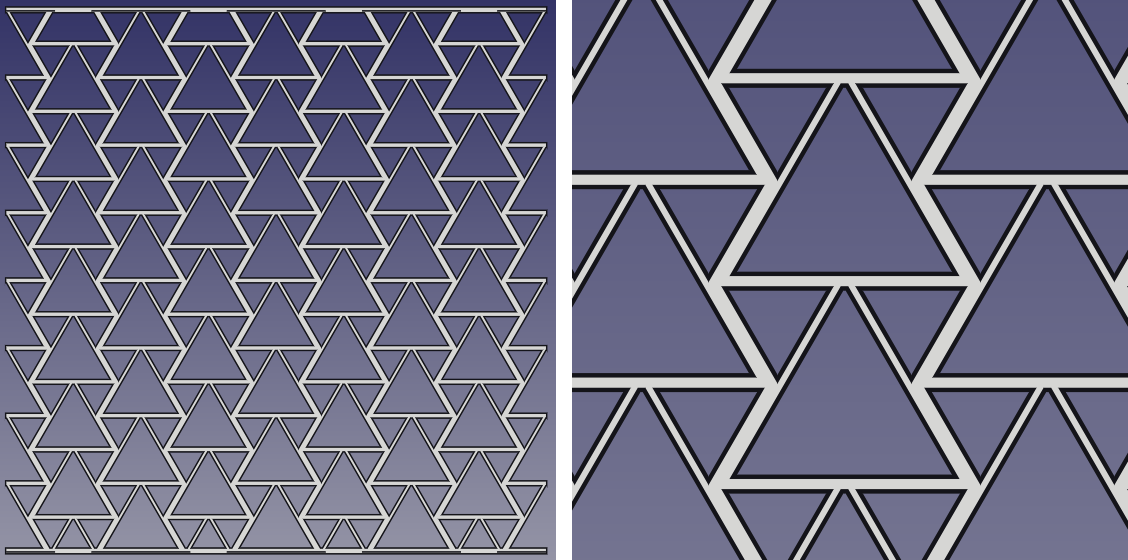
Left, the full canvas; right, a detail of the centre.
This pattern is drawn by a Shadertoy shader. Its source:

```glsl
// Flat lattice of staggered triangles in front of a vertical colour gradient.
// Large upright and small inverted holes are cut from a sheet by distance
// functions; every edge of the remaining ribbons carries a dark outline.

const float CELLS_PER_HEIGHT = 8.28;  // one cell = column and row spacing
const float HALF_SPAN = 4.0;          // lattice reaches four cells each way
const float BAR_HALF = 0.036;         // half thickness of horizontal bars
const float LINE_HALF = 0.011;        // half thickness of outlines

const vec3 SKY_TOP = vec3(0.20, 0.20, 0.40);
const vec3 SKY_BOTTOM = vec3(0.58, 0.58, 0.65);
const vec3 RIBBON = vec3(0.84, 0.84, 0.83);
const vec3 OUTLINE = vec3(0.08, 0.08, 0.10);

// Equilateral triangle pointing up, its base centred on the origin
float triangle(vec2 p, float halfBase) {
    return max(-p.y, 0.866 * (abs(p.x) - halfBase) + 0.5 * p.y);
}

float box(vec2 p, vec2 halfSize) {
    vec2 d = abs(p) - halfSize;
    return max(d.x, d.y);
}

// One large hole and the two small holes hanging beside its apex
float cellHoles(vec2 p) {
    float top = 1.0 - BAR_HALF;
    float large = max(triangle(p - vec2(0.0, BAR_HALF), 0.548), p.y - top);
    float small = triangle(vec2(abs(p.x) - 0.33, top - p.y), 0.258);
    return min(large, small);
}

// Repeated holes; odd columns are shifted by half a cell
float latticeHoles(vec2 p) {
    float nearest = floor(p.x + 0.5);
    float d = 1e3;
    for (int i = -1; i <= 1; i++) {
        float column = nearest + float(i);
        float shift = 0.5 * mod(column, 2.0);
        d = min(d, cellHoles(vec2(p.x - column, fract(p.y - shift))));
    }
    return d;
}

// Sheet with holes, closed by a rail at the top and the bottom
float lattice(vec2 p) {
    float railHalf = 0.043;
    float sheet = box(p, vec2(HALF_SPAN));
    float rails = box(vec2(p.x, abs(p.y) - HALF_SPAN), vec2(HALF_SPAN, railHalf));
    return min(max(sheet, -latticeHoles(p)), rails);
}

// Seams inside the rails, broken at the odd columns
float railSeams(vec2 p) {
    float fromEvenColumn = abs(mod(p.x + 1.0, 2.0) - 1.0);
    float row = p.y - sign(p.y) * HALF_SPAN + 0.015;
    return max(max(abs(row), fromEvenColumn - 0.72), abs(p.x) - HALF_SPAN);
}

// Antialiased coverage of the region where d is negative
float coverage(float d, float pixel) {
    return 1.0 - smoothstep(-0.6 * pixel, 0.6 * pixel, d);
}

void mainImage(out vec4 fragColor, in vec2 fragCoord) {
    float pixel = CELLS_PER_HEIGHT / iResolution.y;
    vec2 p = (fragCoord - vec2(0.4967, 0.4993) * iResolution.xy) * pixel;

    float d = lattice(p);
    float lines = min(abs(d), railSeams(p)) - LINE_HALF;

    vec3 color = mix(SKY_BOTTOM, SKY_TOP, fragCoord.y / iResolution.y);
    color = mix(color, RIBBON, coverage(d, pixel));
    color = mix(color, OUTLINE, coverage(lines, pixel));
    fragColor = vec4(color, 1.0);
}
```
